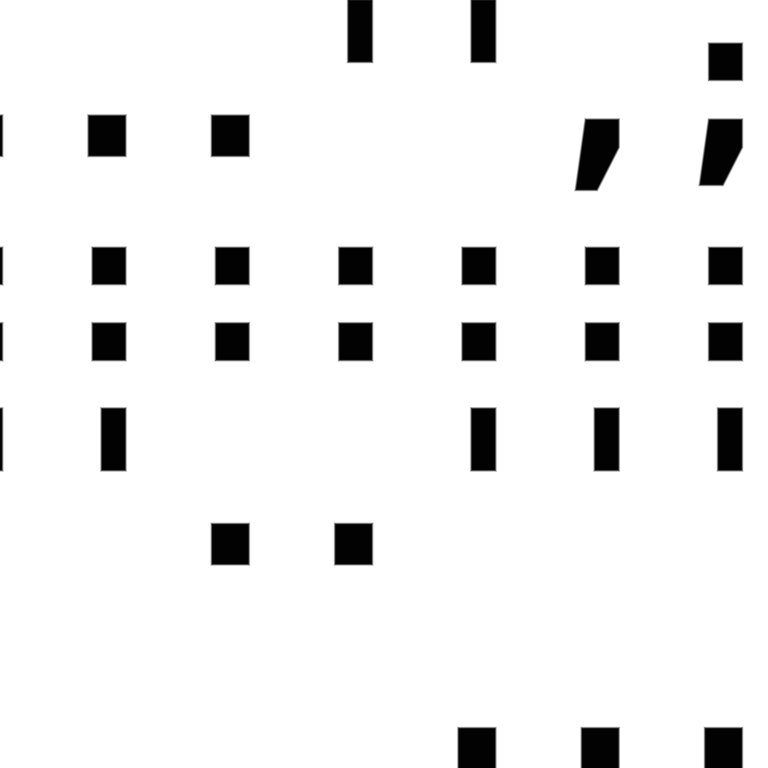
Give the GLSL for this pattern, as a WebGL 1 fragment shader.

```glsl
precision highp float;
// Sparse black marks on white, set in a grid of seven columns by four rows.
// Each cell picks a block, a raised bar, a pair of blocks or a slanted tail,
// built from signed distances and right-aligned on the baseline of its row.

uniform vec2 u_resolution;

const float UNITS = 768.0;               // design units across the canvas
const vec2 PITCH = vec2(123.3, 204.2);   // cell size
const vec2 ANCHOR = vec2(2.7, -1.1);     // lower right corner of the first mark
const float NONE = 1000.0;

float box(vec2 p, vec2 lo, vec2 hi) {
  vec2 d = max(lo - p, p - hi);
  return max(d.x, d.y);
}

float block(vec2 p) {
  return box(p, vec2(-38.0, 0.0), vec2(0.0, 41.5));
}

float bar(vec2 p) {
  return box(p, vec2(-25.0, 94.0), vec2(0.0, 157.0));
}

float upperDot(vec2 p) {
  return box(p, vec2(-34.0, 76.0), vec2(0.0, 113.5));
}

float dotPair(vec2 p) {
  return min(upperDot(p), box(p, vec2(-34.0, 0.0), vec2(0.0, 38.0)));
}

// Block whose lower part leans left, cut flat at the given depth
float tail(vec2 p, float depth) {
  float body = box(p, vec2(-60.0, -depth), vec2(0.0, 37.5));
  float leftSide = 0.99 * (-34.0 + 0.14 * (p.y - 37.5) - p.x);
  float rightSide = 0.89 * (p.x - 0.51 * (p.y - 9.0));
  return max(body, max(leftSide, rightSide));
}

// Chooses the mark for a cell; rows count upward from the bottom
float mark(vec2 p, float column, float row) {
  if (row > 2.5) {
    if (column < 2.5) return block(p);
    if (column < 4.5) return bar(p);
    if (column < 5.5) return tail(p, 34.0);
    return min(upperDot(p), tail(p, 29.0));
  }
  if (row > 1.5) return dotPair(p);
  if (row > 0.5) return abs(column - 2.5) < 1.0 ? block(p) : bar(p);
  return column > 3.5 ? block(p) : NONE;
}

void main() {
  vec2 p = gl_FragCoord.xy / u_resolution * UNITS - ANCHOR;

  // Cell borders lie in the empty space right of and below each mark
  float column = ceil((p.x - 10.0) / PITCH.x);
  float row = floor((p.y + 41.0) / PITCH.y);
  float d = mark(p - vec2(column, row) * PITCH, column, row);

  // Slightly soft edge, never thinner than a pixel
  float soften = max(1.5, 0.6 * UNITS / u_resolution.y);
  float ink = 1.0 - smoothstep(-soften, soften, d);
  gl_FragColor = vec4(mix(vec3(1.0), vec3(0.006), ink), 1.0);
}
```
